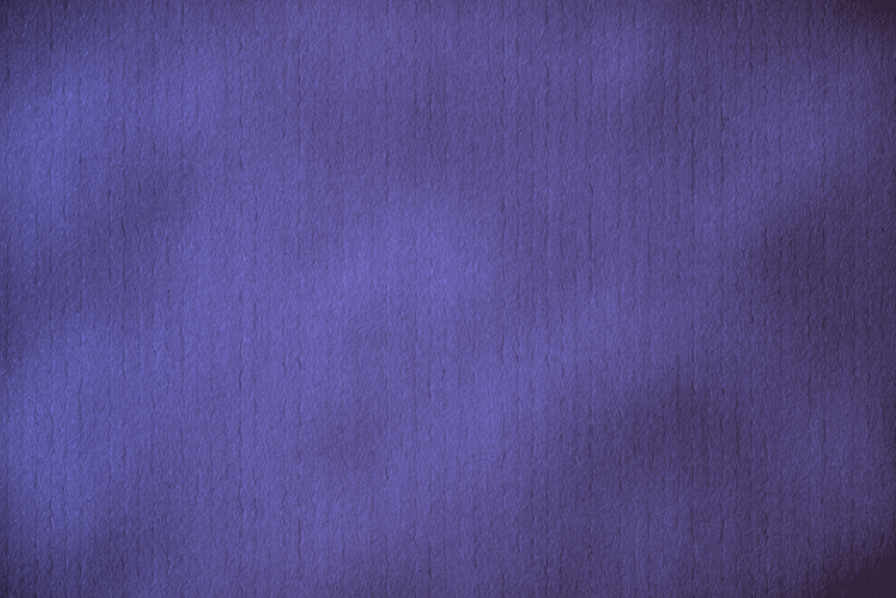
This texture is drawn by a Shadertoy shader. Its source:

```glsl
float hash(vec2 p) {
    vec3 q = fract(vec3(p.xyx) * 0.1031);
    q += dot(q, q.yzx + 33.33);
    return fract((q.x + q.y) * q.z);
}

float noise(vec2 p) {
    vec2 i = floor(p), f = fract(p);
    f = f * f * (3.0 - 2.0 * f);
    return mix(mix(hash(i), hash(i + vec2(1, 0)), f.x),
               mix(hash(i + vec2(0, 1)), hash(i + vec2(1, 1)), f.x), f.y);
}

// Soft creases running up to the right
float folds(vec2 p) {
    vec2 q = vec2(dot(p, vec2(0.77, 0.64)), dot(p, vec2(-0.64, 0.77)));
    q *= vec2(3.4, 4.8);
    return 0.6 * noise(q + 7.3) + 0.4 * noise(q * 2.0 + 31.7) - 0.5;
}

// Fine pulp height, drawn out along the ribs
float pulp(vec2 p) {
    return 0.4 * noise(p * vec2(190, 115)) + 0.6 * noise(p * vec2(350, 250) + 50.0);
}

// Broken, wavering pressed lines with lit fragments beside them
float ribs(vec2 p) {
    float x = p.x * 41.0 + 0.3 * (noise(p * vec2(41, 90)) - 0.5);
    float id = floor(x);
    float d = fract(x) - 0.5;
    float strength = mix(0.4, 1.0, hash(vec2(id, 4.0)));
    float dark = 0.2 + smoothstep(0.25, 0.8, noise(vec2(id * 9.7, p.y * 75.0)));
    float pale = smoothstep(0.4, 0.9, noise(vec2(id * 5.3 + 80.0, p.y * 85.0)));
    float groove = dark * exp(-d * d * 190.0);
    float edge = pale * exp(-(d - 0.16) * (d - 0.16) * 190.0);
    return strength * (0.85 * edge - groove);
}

// Tiny fibres, mostly upright; x: pale fibres, y: dark specks
vec2 flecks(vec2 p) {
    vec2 sum = vec2(0);
    for (int k = 0; k < 3; k++) {
        float layer = float(k);
        vec2 g = p * (52.0 + 9.0 * layer) + layer * 17.3;
        vec2 id = floor(g);
        vec2 centre = 0.3 + 0.4 * vec2(hash(id + 3.1), hash(id + 8.7));
        vec2 d = fract(g) - centre;
        float angle = 1.57 + 2.4 * (hash(id + 15.2) - 0.5);
        vec2 along = vec2(cos(angle), sin(angle));
        float reach = 0.02 + 0.15 * hash(id + 21.4);
        float fibre = length(d - along * clamp(dot(d, along), -reach, reach));
        float pick = hash(id + 40.0 + layer);
        sum.x += smoothstep(0.12, 0.02, fibre) * smoothstep(0.6, 1.0, pick);
        sum.y += smoothstep(0.14, 0.04, length(d)) * smoothstep(0.014, 0.0, pick);
    }
    return sum;
}

void mainImage(out vec4 fragColor, in vec2 fragCoord) {
    vec2 p = fragCoord / iResolution.y;
    vec2 uv = fragCoord / iResolution.xy;

    // Broad light, dimming to the right, the bottom and the corners
    vec2 away = (uv - vec2(0.4, 0.56)) * vec2(1.0, 0.85);
    float light = 0.79 - 0.8 * dot(away, away);
    light -= 0.26 * smoothstep(0.5, 1.0, uv.x);
    light -= 0.13 * smoothstep(0.45, 0.0, uv.y);
    vec2 border = min(uv, 1.0 - uv);
    light -= 0.2 * exp(-border.x * 40.0) + 0.12 * exp(-border.y * 26.0);
    light -= 0.3 * exp(-dot(border, border) * 130.0);
    light += 0.74 * folds(p);

    // Side-lit paper surface with faint upright bands
    float relief = pulp(p) - pulp(p + vec2(0.0025, -0.0012));
    float grain = 0.4 * relief + 0.28 * (pulp(p + 9.0) - 0.5);
    float bands = noise(p * vec2(85, 7)) - 0.5;
    vec2 fleck = flecks(p);
    light += grain + 0.12 * bands + 0.28 * ribs(p);
    light -= 0.4 * fleck.y;

    vec3 shade = vec3(0.25, 0.20, 0.35);
    vec3 lit = vec3(0.41, 0.38, 0.69);
    vec3 colour = mix(shade, lit, clamp(light, -0.35, 1.3));

    // Bluer sheen toward the left, pale blue fibres
    float cool = smoothstep(0.4, 0.0, uv.x);
    colour += cool * vec3(-0.022, 0.0, 0.02);
    colour += fleck.x * vec3(0.03, 0.05, 0.09) * (0.7 + 0.5 * cool);

    fragColor = vec4(clamp(colour, 0.0, 1.0), 1.0);
}
```
